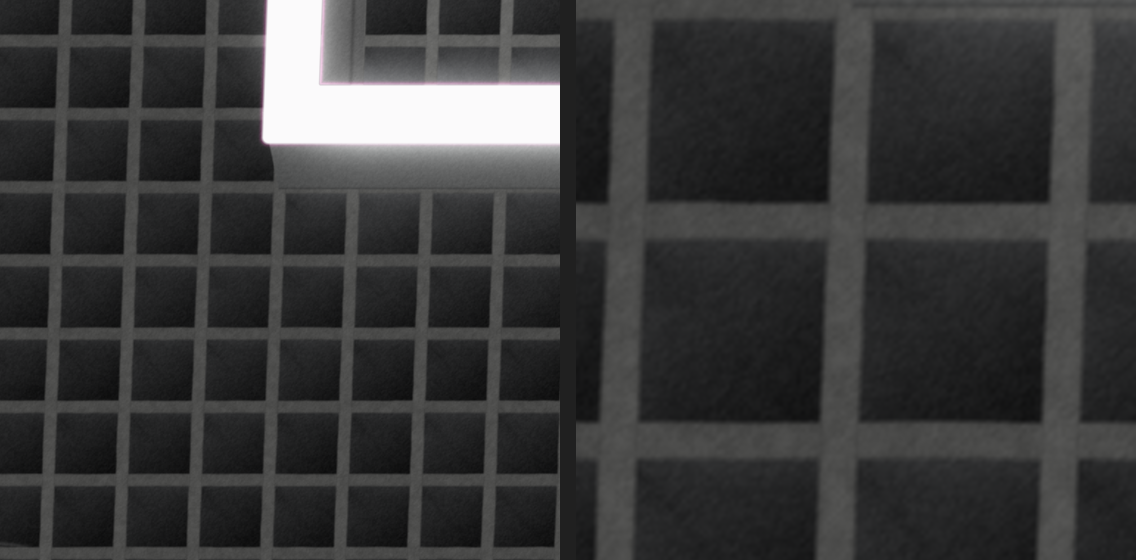
Left: the whole. Right: its middle third, enlarged.
Reproduce this pattern procedurally as a Shadertoy shader.

```glsl
// Dark open-cell ceiling grid, slightly skewed, with a glowing L-shaped light in its housing.

float hash(vec2 p) {
    p = fract(p * vec2(123.34, 456.21));
    p += dot(p, p + 45.32);
    return fract(p.x * p.y);
}

float noise(vec2 p) {
    vec2 i = floor(p), f = fract(p);
    f = f * f * (3.0 - 2.0 * f);
    return mix(mix(hash(i), hash(i + vec2(1, 0)), f.x),
               mix(hash(i + vec2(0, 1)), hash(i + vec2(1, 1)), f.x), f.y);
}

// Quadrant open to the upper right, with a rounded corner (y points down)
float cornerDistance(vec2 p, vec2 corner, float radius) {
    vec2 q = vec2(corner.x - p.x, p.y - corner.y) + radius;
    return length(max(q, 0.0)) + min(max(q.x, q.y), 0.0) - radius;
}

float inside(float d, float blur) {
    return 1.0 - smoothstep(-blur, blur, d);
}

// Sloping walls of one cell, lit at the top and left
float cellShade(vec2 w, vec2 id) {
    float topWall = 0.105 * exp(-3.2 * w.y);
    float leftWall = 0.06 * exp(-3.5 * w.x) * smoothstep(0.0, 0.5, w.y);
    float crease = 0.018 * exp(-abs(w.y - w.x * 1.1 - 0.05) * 14.0) * (1.0 - w.x);
    float floorLight = 0.035 * smoothstep(0.8, 0.0, length(w - vec2(0.45, 0.5)));
    return 0.07 + topWall + leftWall + floorLight - crease
         + 0.02 * (hash(id + 7.0) - 0.5);
}

void mainImage(out vec4 fragColor, in vec2 fragCoord) {
    vec2 p = fragCoord / iResolution.xy;
    p.y = 1.0 - p.y;
    float blur = max(0.0025, 1.0 / iResolution.y);

    // Skew the columns and let the bars waver a little
    vec2 s = vec2(p.x + 0.0365 * p.y, p.y);
    vec2 waver = 0.0012 * (vec2(noise(s * 35.0), noise(s * 35.0 + 50.0)) - 0.5);
    const vec2 pitch = vec2(0.1314, 0.1307);
    vec2 grid = (s + waver - vec2(0.1175, 0.073)) / pitch;
    vec2 id = floor(grid), local = fract(grid);
    vec2 barDistance = (0.5 - abs(local - 0.5)) * pitch - vec2(0.0115, 0.0112);

    // Light tube and its surroundings
    float outer = cornerDistance(s, vec2(0.477, 0.257), 0.012);
    float inner = cornerDistance(s, vec2(0.5765, 0.151), 0.002);
    float tube = max(outer, -inner);
    float enclosed = inside(inner, blur);
    float below = smoothstep(0.24, 0.27, p.y) * smoothstep(0.46, 0.62, s.x);
    float above = (1.0 - smoothstep(0.1, 0.24, p.y)) * (1.0 - enclosed);

    // Cells
    vec2 wall = clamp((local - 0.09) / 0.82, 0.0, 1.0);
    float shade = cellShade(wall, id) - 0.012 * p.y;
    shade += 0.14 * below * exp(-max(p.y - 0.31, 0.0) * 13.0);
    shade += enclosed * (0.02 + 0.22 * smoothstep(0.06, 0.15, p.y));
    vec3 col = shade * vec3(0.99, 1.0, 1.02);

    // Bars: the uprights pass in front of the crosspieces
    float barTone = 0.292 + 0.03 * (noise(s * 90.0) - 0.5);
    barTone += enclosed * 0.09 + 0.07 * below * exp(-max(p.y - 0.3, 0.0) * 10.0);
    float crossEdge = exp(-pow(barDistance.y / 0.0025, 2.0));
    float uprightEdge = exp(-pow(barDistance.x / 0.0025, 2.0));
    vec3 barColor = barTone * vec3(1.0, 1.0, 0.985);
    col = mix(col, barColor * (0.98 - 0.1 * crossEdge), inside(barDistance.y, blur));
    col = mix(col, barColor * (1.04 - 0.1 * uprightEdge), inside(barDistance.x, blur));

    // Housing below the tube, fading out to its lower lip
    float housing = max(p.y - 0.338, 0.501 - s.x + 0.25 * (p.y - 0.3));
    float fall = max(p.y - 0.257, 0.0);
    float along = smoothstep(0.47, 0.68, s.x);
    float housingTone = 0.28 + (0.08 + 0.26 * along) * exp(-fall * 24.0);
    housingTone -= 0.05 * exp(-pow((p.y - 0.337) / 0.003, 2.0));
    col = mix(col, vec3(housingTone) * vec3(0.99, 1.0, 1.0),
              inside(housing, blur) * step(0.2, p.y));

    // Side plate within the corner, with a narrow seam
    float plate = max(inner, s.x - 0.653);
    float plateTone = 0.3 + 0.22 * exp(-max(s.x - 0.577, 0.0) * 25.0);
    plateTone -= 0.07 * exp(-pow((s.x - 0.632) / 0.004, 2.0));
    plateTone += 0.06 * smoothstep(0.04, 0.15, p.y);
    col = mix(col, vec3(plateTone), inside(plate, blur));

    // Spill and rosy fringe around the tube
    float away = max(tube, 0.0);
    col += 0.11 * above * exp(-away * 22.0);
    col += (0.06 + 0.12 * max(enclosed, below)) * exp(-away * 55.0);
    float fringe = exp(-pow((tube - 0.001) / 0.004, 2.0)) * (1.0 - 0.8 * below);
    col += fringe * vec3(0.22, 0.06, 0.17);

    // Sensor grain with a faint diagonal weave
    vec2 weave = vec2(p.x + p.y, (p.x - p.y) * 0.55);
    col += 0.026 * (noise(weave * 230.0) - 0.5);
    col += 0.02 * (noise(p * 380.0) - 0.5);

    // Pale scrape in the lower left corner
    float scrape = exp(-pow((p.y - 0.971 - 0.1 * p.x) / 0.004, 2.0));
    col += 0.1 * scrape * (1.0 - smoothstep(0.03, 0.065, p.x));

    col = mix(col, vec3(0.985, 0.98, 0.985), inside(tube, blur * 1.3));
    fragColor = vec4(clamp(col, 0.0, 1.0), 1.0);
}
```
